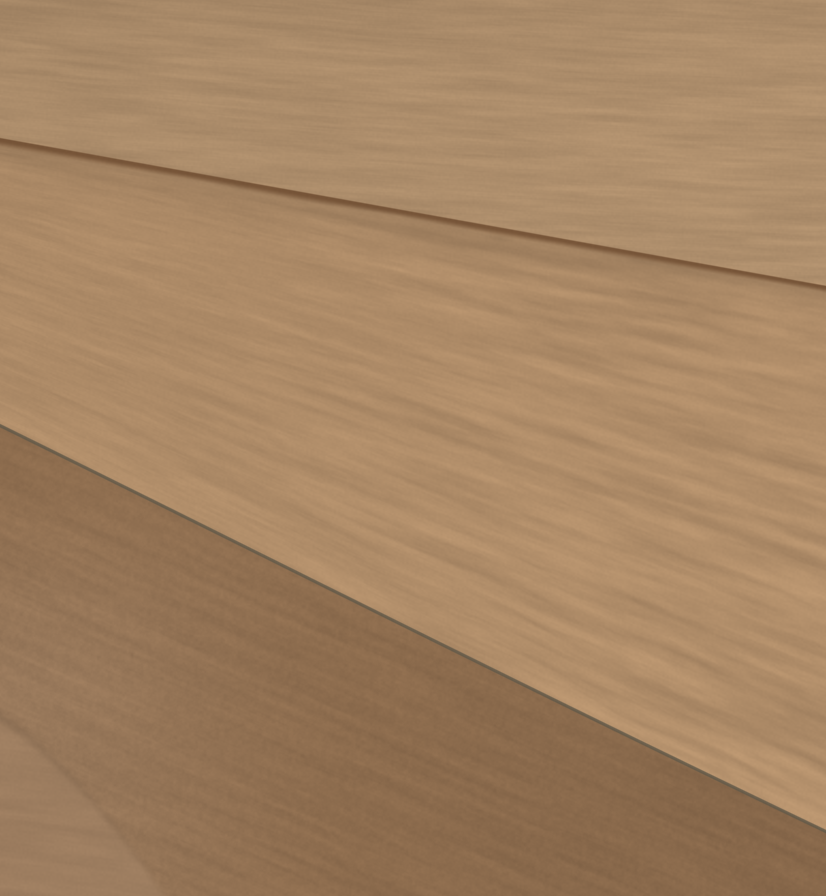
Write a WebGL 2 fragment shader that draws this texture.

```glsl
#version 300 es
precision highp float;
// Three overlapping oak planks with fanning wood grain, a soft shadow gap and a dark seam.
uniform vec2 u_resolution;
out vec4 outColor;

const vec3 OAK_LIGHT = vec3(0.685, 0.560, 0.425);
const vec3 OAK_MID = vec3(0.675, 0.540, 0.402);
const vec3 OAK_DARK = vec3(0.545, 0.418, 0.300);
const vec3 OAK_DUSTY = vec3(0.605, 0.482, 0.368);
const vec3 GRAIN_TINT = vec3(0.90, 1.0, 1.08);
const vec3 GAP_BROWN = vec3(0.440, 0.305, 0.195);
const vec3 SEAM_GREY = vec3(0.385, 0.350, 0.285);

float hash(vec2 cell) {
  vec3 h = fract(cell.xyx * vec3(0.1031, 0.1030, 0.0973));
  h += dot(h, h.yzx + 33.33);
  return fract((h.x + h.y) * h.z);
}

float noise(vec2 p) {
  vec2 i = floor(p), f = fract(p);
  f = f * f * (3.0 - 2.0 * f);
  return mix(mix(hash(i), hash(i + vec2(1, 0)), f.x),
             mix(hash(i + vec2(0, 1)), hash(i + vec2(1, 1)), f.x), f.y);
}

// Signed noise summed over octaves, roughly -0.5 to 0.5.
float fbm(vec2 p) {
  float sum = 0.0, gain = 0.53;
  for (int i = 0; i < 3; i++) {
    sum += gain * (noise(p) - 0.5);
    p = p * 2.03 + 17.3;
    gain *= 0.5;
  }
  return sum;
}

// Streaks that run along x and vary quickly across y.
float grain(vec2 p, vec2 frequency) {
  float wander = 0.9 * fbm(p * vec2(7.0, 9.0));
  return fbm(p * frequency + vec2(0.0, wander));
}

float lineY(float x, float start, float slope) {
  return start + slope * x;
}

vec3 shade(vec3 wood, float amount) {
  return wood * (1.0 + amount * mix(vec3(1.0), GRAIN_TINT, 0.5));
}

vec3 topPlank(vec2 p) {
  float across = p.y + 0.10 * p.x - 0.035 * p.x * p.x;
  float streaks = 0.13 * grain(vec2(p.x, across), vec2(9.0, 125.0));
  streaks += 0.06 * fbm(vec2(p.x * 22.0, across * 290.0));
  float shading = 0.035 * (p.x - 0.5) - 0.03 * smoothstep(0.9, 1.0, p.y);
  return shade(OAK_LIGHT, streaks + shading - 0.012);
}

// The grain fans out between the two edges of the plank.
vec3 middlePlank(vec2 p, float upper, float lower) {
  float t = (p.y - lower) / (upper - lower);
  vec2 g = vec2(p.x, t);
  float strength = mix(0.11, 0.20, smoothstep(0.1, 0.75, p.x));
  float streaks = strength * grain(g, vec2(8.0, 43.0));
  float ripple = sin(t * 150.0 + 9.0 * fbm(g * vec2(5.0, 11.0)));
  streaks += 0.017 * ripple * smoothstep(0.15, 0.8, p.x);
  streaks += 0.055 * fbm(vec2(p.x * 45.0, t * 110.0));
  float rim = 0.035 * smoothstep(0.16, 0.0, t);
  float shading = 0.025 * (p.x - 0.4) - 0.035 * smoothstep(0.86, 1.0, t);
  return shade(OAK_MID, streaks + rim + shading + 0.012);
}

vec3 lowerPlank(vec2 p, float aa) {
  float across = p.y + 0.43 * p.x;
  float streaks = 0.12 * grain(vec2(p.x, across), vec2(9.0, 115.0));
  float speckle = 0.075 * fbm(p * 210.0);
  float paleness = smoothstep(0.42, 0.0, p.x) * smoothstep(0.52, 0.22, p.y);
  vec3 wood = mix(OAK_DARK, OAK_DUSTY, 0.75 * paleness);
  vec3 color = shade(wood, streaks + speckle + 0.02 - 0.045 * smoothstep(0.2, 0.9, p.x));

  // Paler board showing in the corner, behind a soft curved border.
  float border = 0.20 - 0.68 * p.x - 2.2 * p.x * p.x - p.y;
  float boardGrain = 0.11 * grain(vec2(p.x, p.y + 0.12 * p.x), vec2(11.0, 95.0));
  vec3 board = shade(OAK_DUSTY, boardGrain + 0.015);
  color = mix(color, board, smoothstep(-0.009 - aa, 0.012 + aa, border));
  float crease = exp(-pow(border / 0.007, 2.0)) * smoothstep(0.24, 0.04, p.x);
  return color * (1.0 - 0.065 * crease);
}

void main() {
  vec2 p = gl_FragCoord.xy / u_resolution.y;
  float aa = 1.0 / u_resolution.y;
  float upper = lineY(p.x, 0.846, -0.179);
  float lower = lineY(p.x, 0.525, -0.4915) - 0.004 * sin(3.4 * p.x) * p.x;

  // Shadow beneath the top plank, uneven along its length.
  float depth = upper - p.y;
  vec3 color = middlePlank(p, upper, lower);
  float gapWidth = 0.008 + 0.005 * noise(vec2(p.x * 9.0, 2.0));
  float gap = smoothstep(gapWidth, 0.2 * gapWidth, depth);
  color *= 1.0 - 0.10 * exp(-max(depth, 0.0) / 0.022);
  color = mix(color, GAP_BROWN, 0.85 * gap);
  color = mix(color, topPlank(p), smoothstep(aa, -aa, depth));

  // Lower plank and the thin seam along its edge.
  float seam = (p.y - lower) / 1.11;
  color = mix(color, lowerPlank(p, aa), smoothstep(aa, -aa, seam));
  color = mix(color, SEAM_GREY, 0.85 * smoothstep(0.0016 + aa, 0.0008, abs(seam)));

  // Fine surface texture.
  color *= 1.0 + 0.022 * (noise(p * 420.0) - 0.5);
  outColor = vec4(color, 1.0);
}
```
